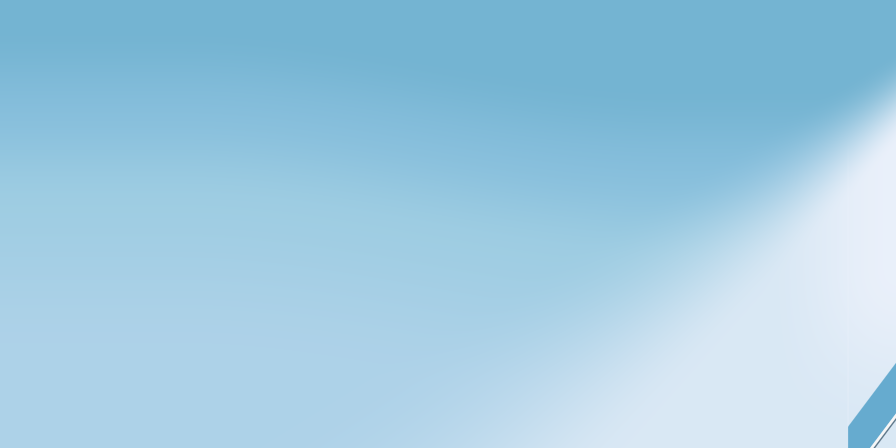
A WebGL 1 fragment shader for this background:

```glsl
precision highp float;
// Soft blue sky gradient with a pale diagonal glow and a slanted corner ribbon.

uniform vec2 u_resolution;

const vec3 DEEP_BLUE   = vec3(0.455, 0.705, 0.822);
const vec3 MID_BLUE    = vec3(0.525, 0.745, 0.860);
const vec3 SOFT_BLUE   = vec3(0.615, 0.800, 0.885);
const vec3 HAZE_BLUE   = vec3(0.680, 0.822, 0.910);
const vec3 PALE_GLOW   = vec3(0.850, 0.908, 0.957);
const vec3 BRIGHT_GLOW = vec3(0.915, 0.940, 0.980);
const vec3 RIBBON_BLUE = vec3(0.400, 0.670, 0.810);
const vec3 LINE_GREY   = vec3(0.350, 0.450, 0.520);

// Antialiased coverage of the side where d is negative.
float coverage(float d, float pixel) {
    return 1.0 - smoothstep(-0.5 * pixel, 0.5 * pixel, d);
}

// Coverage of a strip between two signed distances.
float strip(float d, float low, float high, float pixel) {
    return coverage(d - high, pixel) * coverage(low - d, pixel);
}

// Signed distance to a line of given slope through a point, positive above.
float slopeDistance(vec2 p, vec2 through, float slope) {
    vec2 q = p - through;
    return (q.y - slope * q.x) / sqrt(1.0 + slope * slope);
}

// Vertical ramp, pushed lower towards the right.
vec3 skyColor(vec2 p) {
    float depth = 1.0 - p.y - 0.13 * smoothstep(0.4, 1.5, p.x);
    vec3 color = mix(DEEP_BLUE, MID_BLUE, smoothstep(0.06, 0.27, depth));
    color = mix(color, SOFT_BLUE, smoothstep(0.22, 0.46, depth));
    return mix(color, HAZE_BLUE, smoothstep(0.38, 0.80, depth));
}

// Diagonal light whose edge widens away from the right side.
vec3 addGlow(vec3 color, vec2 p) {
    float inside = -slopeDistance(p, vec2(2.0, 0.78), 0.87);
    float softness = 0.08 + 0.20 * (2.0 - p.x);
    float amount = smoothstep(-softness, softness, inside);
    float bright = smoothstep(1.70, 2.0, p.x) * smoothstep(0.0, 0.4, p.y);
    return mix(color, mix(PALE_GLOW, BRIGHT_GLOW, bright), amount);
}

// Slanted ribbon, white gap and thin line, cut off by a vertical seam.
vec3 addCorner(vec3 color, vec2 p, float pixel) {
    float seam = p.x - 1.893;
    float right = coverage(-seam, pixel);
    float d = slopeDistance(p, vec2(2.0, 0.19), 1.33);

    float seamLine = strip(seam, -0.0015, 0.0015, pixel);
    float seamFade = 1.0 - smoothstep(0.50, 0.70, p.y);
    color = mix(color, BRIGHT_GLOW, 0.4 * seamLine * seamFade);

    color = mix(color, RIBBON_BLUE, right * strip(d, -0.068, 0.0, pixel));
    color = mix(color, vec3(0.97), right * strip(d, -0.074, -0.068, pixel));
    return mix(color, LINE_GREY, right * strip(d, -0.077, -0.074, pixel));
}

void main() {
    // The canvas spans 2 by 1 units.
    vec2 p = gl_FragCoord.xy / u_resolution * vec2(2.0, 1.0);
    float pixel = 1.5 / u_resolution.y;

    vec3 color = addGlow(skyColor(p), p);
    gl_FragColor = vec4(addCorner(color, p, pixel), 1.0);
}
```
